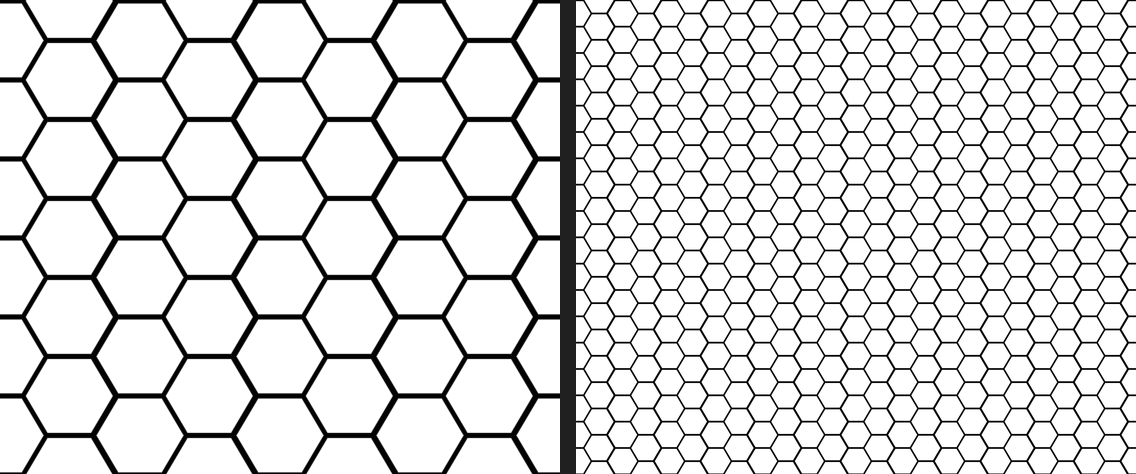
Left, the tile; right, the same tile 3 across and 3 down.
Give the GLSL for this pattern, as a Shadertoy shader.

```glsl
// Honeycomb of black outlines on white, flat-topped hexagons in offset columns.
// One periodic cell is folded by mirror symmetry into a quarter that holds three
// segments; whole cell counts across and down keep the tiling seamless.

#define CELLS vec2(4.0, 6.0)         // repeats across and down
#define PHASE vec2(0.0006, 0.002)    // shift of the grid, share of the canvas
#define FLAT_WIDTH 0.0108            // line widths, share of the canvas height
#define THIN_WIDTH 0.0100            // slanted lines left of a cell centre
#define THICK_WIDTH 0.0126           // slanted lines right of a cell centre
#define SOFTNESS 0.0017              // half width of the blurred line edge
#define INK vec3(0.012)
#define PAPER vec3(1.0)

float segmentDistance(vec2 p, vec2 a, vec2 b) {
    vec2 ab = b - a;
    float t = clamp(dot(p - a, ab) / dot(ab, ab), 0.0, 1.0);
    return length(p - a - ab * t);
}

// Signed distance to the outlines; negative inside a line.
float honeycomb(vec2 uv, vec2 cellSize) {
    vec2 local = (fract(uv * CELLS) - 0.5) * cellSize;
    vec2 folded = abs(local);

    // Corners of the outline within the folded quarter cell
    vec2 innerCorner = vec2(cellSize.x / 6.0, 0.0);
    vec2 outerCorner = vec2(cellSize.x / 3.0, cellSize.y * 0.5);

    float flatEdge = min(
        segmentDistance(folded, vec2(0.0), innerCorner),
        segmentDistance(folded, outerCorner, cellSize * 0.5));
    float slantEdge = segmentDistance(folded, innerCorner, outerCorner);
    float slantWidth = local.x > 0.0 ? THICK_WIDTH : THIN_WIDTH;

    return min(flatEdge - 0.5 * FLAT_WIDTH, slantEdge - 0.5 * slantWidth);
}

void mainImage(out vec4 fragColor, in vec2 fragCoord) {
    vec2 uv = fragCoord / iResolution.xy + PHASE;
    vec2 canvas = vec2(iResolution.x / iResolution.y, 1.0);

    // Soft line edge, never sharper than a pixel
    float blur = max(SOFTNESS, 0.7 / iResolution.y);
    float paper = smoothstep(-blur, blur, honeycomb(uv, canvas / CELLS));
    fragColor = vec4(mix(INK, PAPER, paper), 1.0);
}
```
